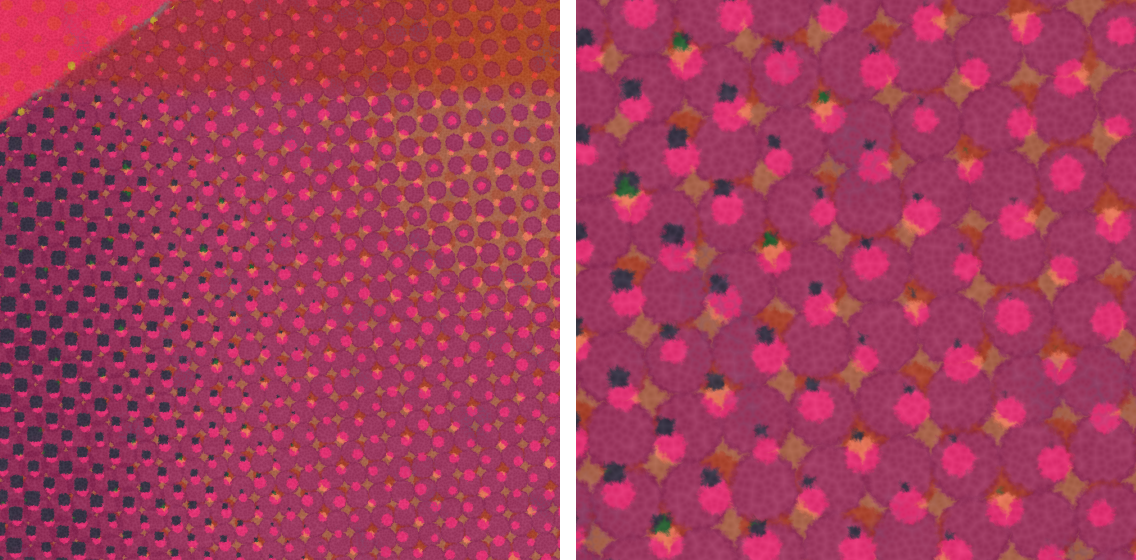
Left: the whole. Right: its middle third, enlarged.
This pattern is drawn by a three.js fragment shader. Its source:

```glsl
varying vec2 vUv;

float hash(vec2 p) {
  p = fract(p * vec2(0.1031, 0.1137));
  p += dot(p, p.yx + 33.33);
  return fract((p.x + p.y) * p.x * 17.3);
}

// Cellular noise: distance to the nearest scattered point
float cellular(vec2 p) {
  vec2 id = floor(p);
  float nearest = 2.0;
  for (int j = -1; j <= 1; j++) {
    for (int i = -1; i <= 1; i++) {
      vec2 cell = id + vec2(float(i), float(j));
      vec2 point = cell + vec2(hash(cell), hash(cell + 71.7));
      nearest = min(nearest, distance(p, point));
    }
  }
  return nearest;
}

// Layered sines, roughly -1 to 1
float waves(vec2 p) {
  float sum = 0.0;
  float amp = 0.5;
  for (int i = 0; i < 4; i++) {
    sum += amp * sin(p.x + 1.7 * sin(p.y)) * cos(p.y - 0.8 * p.x);
    p = mat2(1.6, 1.2, -1.2, 1.6) * p + 2.3;
    amp *= 0.55;
  }
  return sum;
}

// Rotated halftone lattice, in units of its period
vec2 screen(vec2 p, vec2 origin, float angle) {
  float c = cos(angle), s = sin(angle);
  return mat2(c, -s, s, c) * (p - origin) / 0.0406;
}

float inside(float d, float r) {
  return (1.0 - smoothstep(r - 0.05, r + 0.05, d)) * smoothstep(0.0, 0.05, r);
}

// Small dot, its size varying from cell to cell
float spot(vec2 g, float r, float squareness) {
  vec2 id = floor(g + 0.5);
  vec2 q = abs(g - id);
  float d = mix(length(q), (q.x + q.y) * 0.75, squareness);
  return inside(d, r * (0.75 + 0.5 * hash(id + 40.0)));
}

void main() {
  vec2 uv = vUv;
  float grain = cellular(uv * 210.0);
  vec2 ragged = uv + 0.0022 * vec2(waves(uv * 430.0), waves(uv.yx * 390.0 + 5.0));

  // Printed regions
  float edge = dot(uv - vec2(0.0, 0.785), vec2(-0.567, 0.824)) + 0.004 * waves(uv * 45.0);
  float wedge = smoothstep(-0.008, 0.008, edge);
  float band = smoothstep(0.81, 0.87, uv.y + 0.012 * waves(uv * 14.0));
  float warm = smoothstep(0.5, 0.88, uv.x);
  float glow = 1.0 - smoothstep(0.12, 0.5, distance(uv, vec2(1.0, 0.8)));

  // Large overlapping ink dots
  vec2 large = screen(ragged, vec2(0.906, 0.633), 0.113);
  vec2 q = abs(large - floor(large + 0.5));
  float d1 = length(q);
  float d2 = length(vec2(1.0 - max(q.x, q.y), min(q.x, q.y)));
  float radius = 0.66 - 0.11 * smoothstep(0.0, 0.4, uv.x + 0.3 * (uv.y - 0.4))
    - 0.17 * glow + 0.02 * waves(uv * 22.0);
  float gap = 1.0 - inside(d1, radius);
  float rim = 1.0 - smoothstep(0.0, 0.07, abs(d1 - radius + 0.04));
  float overlap = inside(d2, radius);

  vec3 ink = mix(vec3(0.58, 0.19, 0.35), vec3(0.62, 0.225, 0.38), smoothstep(0.05, 0.5, uv.x));
  ink = mix(ink, mix(vec3(0.64, 0.2, 0.27), vec3(0.64, 0.22, 0.25), warm), band);
  ink -= vec3(0.05, 0.035, 0.03) * max(overlap, rim);
  vec3 paper = mix(vec3(0.67, 0.41, 0.29), vec3(0.68, 0.3, 0.15), band);
  vec3 color = mix(ink, paper, gap * mix(0.9, mix(0.6, 0.95, warm), band));

  // Small dots share one diagonal lattice, slightly out of register
  vec2 small = screen(ragged, vec2(0.5087, 0.5104), 0.743);
  float calm = smoothstep(0.4, 0.6, uv.y) * (1.0 - smoothstep(0.1, 0.4, uv.x));
  float rust = spot(small - vec2(0.25, 0.2), 0.3, 0.0);
  float pink = spot(small, 0.22 - 0.1 * calm - 0.06 * glow - 0.04 * band, 0.0);
  float darkSize = 0.3 * (1.0 - smoothstep(0.0, 0.72, uv.x + 0.9 * max(uv.y - 0.6, 0.0)));
  float dark = spot(small - vec2(0.15, 0.26), darkSize, 0.7);
  float soft = smoothstep(radius - 0.14, radius + 0.03, d1);

  color = mix(color, vec3(0.66, 0.22, 0.14), rust * soft * (1.0 - 0.6 * glow) * 0.75);
  vec3 pinkInk = mix(vec3(0.91, 0.2, 0.46), vec3(0.92, 0.48, 0.37), gap);
  pinkInk = mix(pinkInk, vec3(0.87, 0.25, 0.2), band * (0.4 + 0.6 * warm));
  color = mix(color, pinkInk, pink * 0.9);
  vec3 darkInk = mix(vec3(0.19, 0.2, 0.26), vec3(0.12, 0.38, 0.2), gap * step(0.5, hash(floor(small))));
  color = mix(color, darkInk, dark * (1.0 - 0.5 * band) * 0.92);

  // Bright corner, with its own faint dots
  vec3 corner = mix(vec3(0.89, 0.2, 0.37), vec3(0.87, 0.27, 0.24), spot(small, 0.25, 0.0) * 0.8);
  corner = mix(corner, vec3(0.78, 0.18, 0.32), rim * 0.4);
  color = mix(color, corner, wedge);

  // Worn fold along the corner, with a few yellow flecks
  float fold = exp(-pow(edge / 0.007, 2.0));
  color = mix(color, vec3(0.48, 0.46, 0.45), fold * smoothstep(-0.1, 0.5, waves(uv * 75.0)) * 0.8);
  float fleck = spot(small - vec2(0.3, 0.1), 0.18, 0.3) * exp(-pow(edge / 0.025, 2.0));
  color = mix(color, vec3(0.75, 0.65, 0.18), fleck * step(0.45, hash(floor(small) + 9.0)));

  // Bluish scuffs, mottling and paper grain
  float scuff = smoothstep(0.3, 0.75, waves(vec2(uv.x + uv.y, uv.x - uv.y) * vec2(17.0, 9.0)));
  color = mix(color, vec3(0.36, 0.24, 0.38), scuff * smoothstep(0.2, 0.7, grain) * 0.35);
  color += 0.018 * waves(uv * 60.0) + 0.07 * (grain - 0.45);
  gl_FragColor = vec4(clamp(color, 0.0, 1.0), 1.0);
}
```
